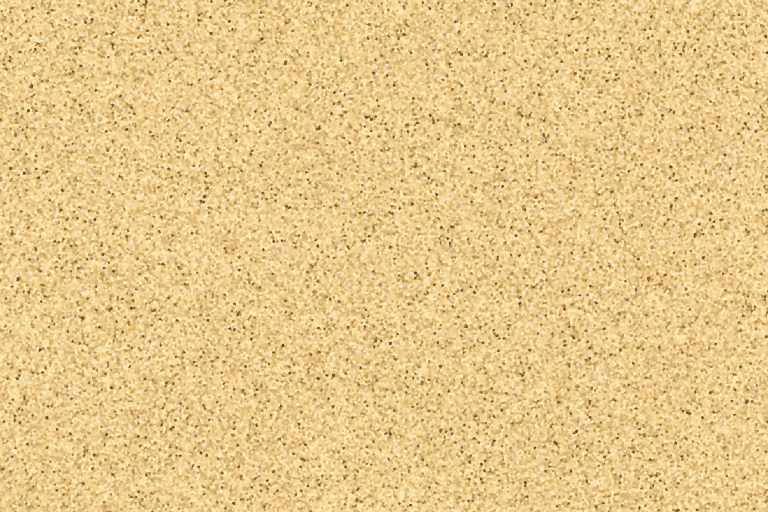
Reproduce this texture procedurally as a Shadertoy shader.

```glsl
// Fine golden beach sand: soft, crisp-lit pale grains with tiny brown specks.

vec3 hash3(vec2 p) {
    vec3 q = fract(p.xyx * vec3(0.1031, 0.1030, 0.0973));
    q += dot(q, q.yxz + 33.33);
    return fract((q.xxy + q.yzz) * q.zyx);
}

float valueNoise(vec2 p) {
    vec2 cell = floor(p), f = fract(p);
    f = f * f * (3.0 - 2.0 * f);
    float bottom = mix(hash3(cell).x, hash3(cell + vec2(1, 0)).x, f.x);
    float top = mix(hash3(cell + vec2(0, 1)).x, hash3(cell + vec2(1, 1)).x, f.x);
    return mix(bottom, top, f.y);
}

// Mineral colour of one grain, chosen by its share of the sand
vec3 grainColor(vec3 rnd) {
    float pick = rnd.x;
    vec3 color = vec3(0.98, 0.89, 0.67);                    // pale quartz
    if (pick > 0.23) color = vec3(0.95, 0.82, 0.59);        // cream
    if (pick > 0.50) color = vec3(0.94, 0.80, 0.53);        // gold
    if (pick > 0.68) color = vec3(0.86, 0.72, 0.50);        // beige
    if (pick > 0.81) color = vec3(0.86, 0.70, 0.42);        // ochre
    if (pick > 0.93) color = vec3(0.74, 0.58, 0.33);        // brown
    // Specks range from brown to dark
    if (pick > 0.977) color = mix(vec3(0.64, 0.48, 0.27), vec3(0.42, 0.32, 0.18), rnd.y);
    float warmth = (rnd.z - 0.5) * 0.08;
    return color + (rnd.y - 0.5) * vec3(0.05, 0.07, 0.07) + warmth * vec3(-0.1, 0.1, 1.0);
}

// Irregular grains that melt into each other, set off from their surroundings
vec3 sand(vec2 p) {
    vec2 cell = floor(p);
    vec4 grains = vec4(0.0), surround = vec4(0.0);
    for (int y = -2; y <= 2; y++)
    for (int x = -2; x <= 2; x++) {
        vec2 id = cell + vec2(x, y);
        vec2 toGrain = id + hash3(id + 17.0).xy - p;
        float d2 = dot(toGrain, toGrain);
        vec4 grain = vec4(grainColor(hash3(id + 71.0)), 1.0);
        grains += grain * exp(-5.0 * d2);
        surround += grain * exp(-1.2 * d2);
    }
    vec3 meanSand = vec3(0.92, 0.79, 0.55);
    vec3 detail = grains.rgb / grains.a - meanSand;
    vec3 local = surround.rgb / surround.a - meanSand;
    return meanSand + 1.3 * (detail - 0.22 * local);
}

void mainImage(out vec4 fragColor, in vec2 fragCoord) {
    vec2 uv = fragCoord / iResolution.y;
    vec3 color = sand(uv * 220.0);

    // Faint broad unevenness of the surface
    float drift = 0.6 * valueNoise(uv * 4.0) + 0.4 * valueNoise(uv * 13.0 + 5.0);
    color += (drift - 0.5) * vec3(0.012, 0.016, 0.02);

    fragColor = vec4(clamp(color, 0.0, 1.0), 1.0);
}
```
